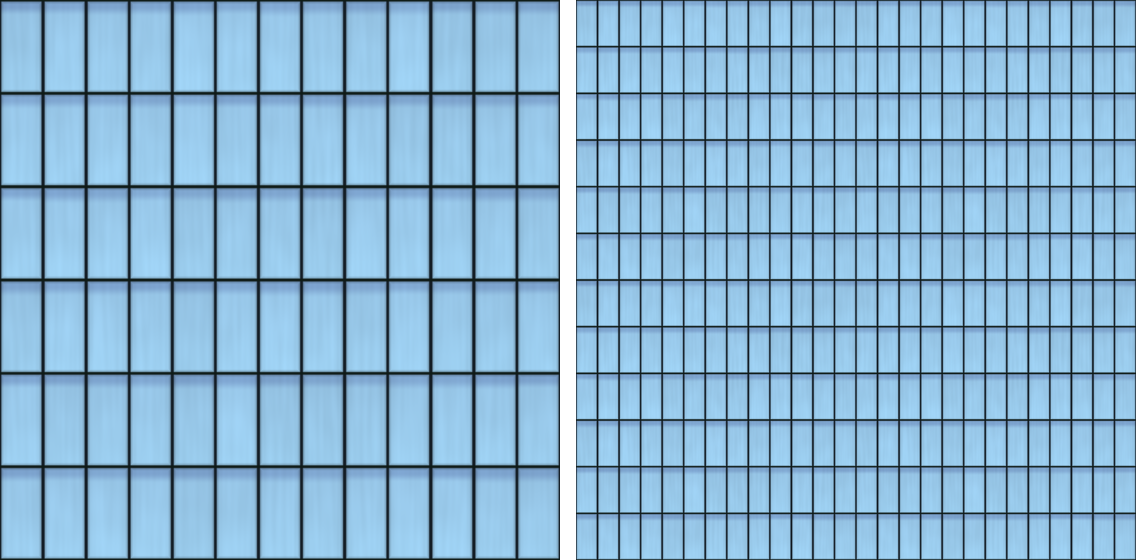
Left, the tile; right, the same tile 2 across and 2 down.
A WebGL 1 fragment shader for this pattern:

```glsl
precision highp float;

uniform vec2 u_resolution;

float hash(vec2 p) {
  return fract(sin(dot(p, vec2(127.1, 311.7))) * 43758.5);
}

// Dot product with a random gradient on a lattice wrapped at period
float cornerSlope(vec2 cell, vec2 offset, vec2 period) {
  float angle = 6.2832 * hash(mod(cell, period));
  return dot(vec2(cos(angle), sin(angle)), offset);
}

float gradientNoise(vec2 uv, vec2 period) {
  vec2 p = uv * period;
  vec2 i = floor(p);
  vec2 f = p - i;
  vec2 w = f * f * f * (f * (f * 6.0 - 15.0) + 10.0);
  vec2 e = vec2(1.0, 0.0);
  float low = mix(cornerSlope(i, f, period),
                  cornerSlope(i + e.xy, f - e.xy, period), w.x);
  float high = mix(cornerSlope(i + e.yx, f - e.yx, period),
                   cornerSlope(i + e.xx, f - e.xx, period), w.x);
  return mix(low, high, w.y);
}

vec3 glassColor(vec2 uv, vec2 local, vec2 pane) {
  vec3 color = mix(vec3(0.615, 0.815, 0.945), vec3(0.585, 0.765, 0.895), local.y);

  // Soft blue shadow under the top rail
  float shadowEdge = 0.82 + 0.03 * (hash(pane + 17.0) - 0.5);
  float shadow = smoothstep(shadowEdge, 0.93, local.y);
  color = mix(color, vec3(0.485, 0.635, 0.805), shadow * mix(0.75, 1.0, hash(pane + 5.0)));

  // Faint reflections along both sides
  float sideBand = 1.0 - smoothstep(0.12, 0.19, local.x);
  sideBand += smoothstep(0.80, 0.86, local.x);
  color *= 1.0 - 0.022 * sideBand;

  // Vertical streaks, cloudy wear and pane tint
  float streaks = gradientNoise(uv, vec2(117.0, 6.0));
  float wear = gradientNoise(uv, vec2(26.0, 18.0));
  color *= 1.0 + 0.035 * streaks + 0.025 * wear;
  return color * (1.0 + 0.035 * (hash(pane + 31.0) - 0.5));
}

void main() {
  vec2 uv = gl_FragCoord.xy / u_resolution;
  vec2 count = vec2(13.0, 6.0);
  vec2 grid = uv * count;
  vec2 pane = floor(grid);
  vec2 local = grid - pane;

  // Distance to the nearest bars, in canvas units
  vec2 barIndex = mod(floor(grid + 0.5), count);
  vec2 barDistance = min(local, 1.0 - local) / count;
  vec2 widthChange = 0.0007 * vec2(hash(vec2(barIndex.x, 3.0)) - 0.5,
                                   hash(vec2(7.0, barIndex.y)) - 0.5);
  vec2 distanceToBar = barDistance - widthChange;

  vec3 color = glassColor(uv, local, pane);

  // Dim halo where glass meets the frame
  vec2 halo = 1.0 - smoothstep(0.002, 0.0085, distanceToBar);
  color *= 1.0 - 0.2 * max(halo.x, halo.y);

  // Soft dark frame, vertical bars below horizontal rails
  vec2 blur = max(vec2(0.0018), 0.75 / u_resolution);
  vec2 bar = 1.0 - smoothstep(0.0026 - blur, 0.0026 + blur, distanceToBar);
  color = mix(color, vec3(0.075, 0.11, 0.14), bar.x);
  color = mix(color, vec3(0.06, 0.105, 0.09), bar.y);

  gl_FragColor = vec4(color, 1.0);
}
```
